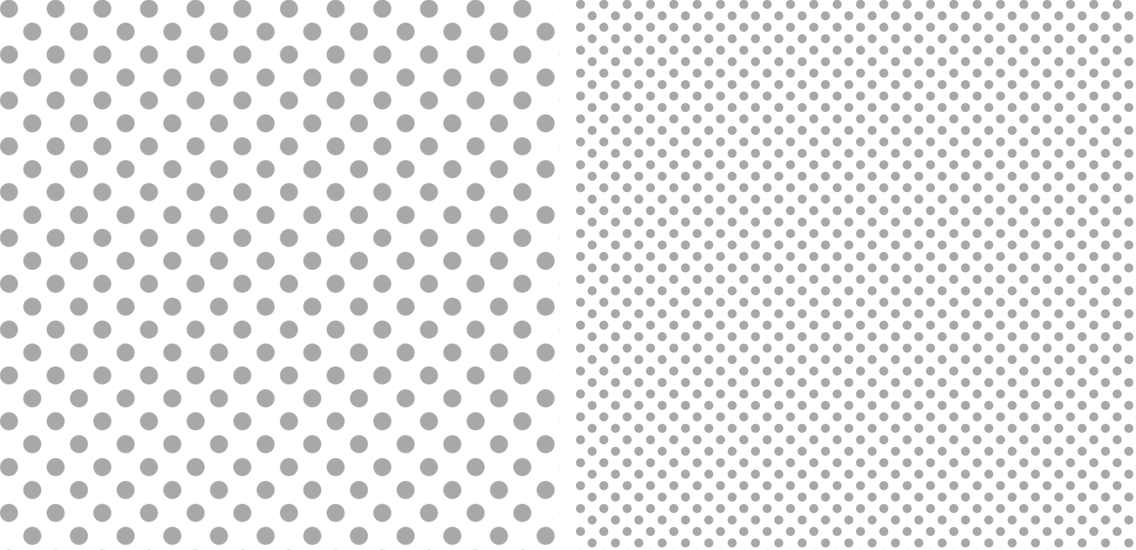
Left: one tile. Right: repeated 2 by 2.
Reproduce this pattern procedurally as a WebGL 1 fragment shader.

```glsl
precision highp float;

uniform vec2 u_resolution;

const vec2 REPEATS = vec2(12.0, 12.0);
const vec2 FIRST_DOT = vec2(0.192, 0.191); // cell fraction from the top left
const float DOT_RADIUS = 0.0161;           // fraction of the canvas width
const vec3 PAPER = vec3(1.0);
const vec3 DOT_GREY = vec3(0.66);

// Distance to the nearest point of a grid that has one point per cell
float gridDistance(vec2 cellPos, vec2 center, vec2 pitch) {
  vec2 offset = fract(cellPos - center + 0.5) - 0.5;
  return length(offset * pitch);
}

// Two interleaved grids, the second shifted by half a cell both ways
float staggeredDistance(vec2 cellPos, vec2 center, vec2 pitch) {
  return min(gridDistance(cellPos, center, pitch),
             gridDistance(cellPos, center + 0.5, pitch));
}

float discCoverage(float dist, float radius, float softness) {
  return 1.0 - smoothstep(radius - softness, radius + softness, dist);
}

void main() {
  vec2 uv = gl_FragCoord.xy / u_resolution;
  uv.y = 1.0 - uv.y;

  // Lengths are measured in canvas widths so that the dots stay round
  vec2 pitch = u_resolution / u_resolution.x / REPEATS;
  float softness = 0.9 / u_resolution.x;

  float dist = staggeredDistance(uv * REPEATS, FIRST_DOT, pitch);
  float dot = discCoverage(dist, DOT_RADIUS, softness);
  gl_FragColor = vec4(mix(PAPER, DOT_GREY, dot), 1.0);
}
```
